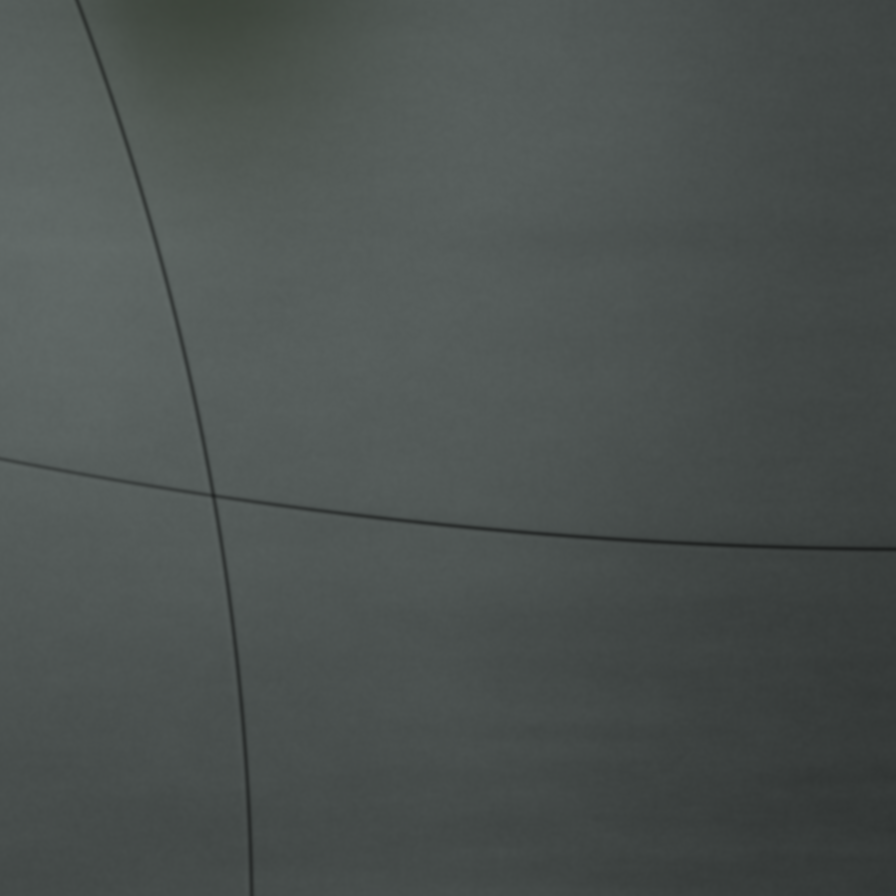
Write a Shadertoy shader that draws this texture.

```glsl
// Dim grey-green stone tiles with two curved seams, soft light and brushed streaks.

vec2 hashGradient(vec2 cell) {
    vec2 h = vec2(dot(cell, vec2(127.1, 311.7)), dot(cell, vec2(269.5, 183.3)));
    return 2.0 * fract(sin(h) * 43758.5) - 1.0;
}

float gradientNoise(vec2 p) {
    vec2 i = floor(p), f = fract(p);
    vec2 w = f * f * f * (f * (f * 6.0 - 15.0) + 10.0);
    float a = dot(hashGradient(i), f);
    float b = dot(hashGradient(i + vec2(1, 0)), f - vec2(1, 0));
    float c = dot(hashGradient(i + vec2(0, 1)), f - vec2(0, 1));
    float d = dot(hashGradient(i + vec2(1, 1)), f - vec2(1, 1));
    return mix(mix(a, b, w.x), mix(c, d, w.x), w.y);
}

float fbm(vec2 p) {
    float sum = 0.0, amplitude = 0.5;
    for (int i = 0; i < 4; i++) {
        sum += amplitude * gradientNoise(p);
        p = p * 2.03 + vec2(17.3, 9.1);
        amplitude *= 0.5;
    }
    return sum;
}

// Soft elliptical spot, 1 at its centre
float spot(vec2 p, vec2 centre, vec2 radius) {
    vec2 q = (p - centre) / radius;
    return exp(-dot(q, q));
}

// Signed distances to the curved seams, corrected for slope
float uprightSeam(vec2 p) {
    float slope = 0.015 + 0.36 * p.y;
    return (p.x - 0.281 + 0.015 * p.y + 0.18 * p.y * p.y) / sqrt(1.0 + slope * slope);
}

float levelSeam(vec2 p) {
    float t = 1.0 - p.x;
    float slope = 0.006 + 0.19 * t;
    return (p.y - 0.387 - 0.006 * t - 0.095 * t * t) / sqrt(1.0 + slope * slope);
}

// Soft groove profile, 1 on the seam
float groove(float d, float width) {
    return exp(-d * d / (width * width));
}

void mainImage(out vec4 fragColor, in vec2 fragCoord) {
    vec2 p = fragCoord / iResolution.xy;
    float upright = uprightSeam(p);
    float level = levelSeam(p);

    // Broad light, fading to the right and the bottom
    float light = mix(0.295, 0.367, smoothstep(-0.02, 0.65, p.y));
    light *= 1.0 - 0.27 * smoothstep(0.42, 1.06, p.x);
    light += 0.04 * spot(p, vec2(0.04, 0.73), vec2(0.18, 0.24));
    light += 0.014 * spot(p, vec2(0.62, 0.88), vec2(0.2, 0.16));
    light += 0.012 * spot(p, vec2(0.12, 0.36), vec2(0.2, 0.15));
    light -= 0.01 * spot(p, vec2(0.66, 0.735), vec2(0.16, 0.02));
    light -= 0.014 * spot(p, vec2(0.8, 0.3), vec2(0.3, 0.09));

    // Brushed streaks, strongest at the lower right
    float streakArea = 0.3 + 0.7 * smoothstep(0.45, 0.1, p.y) * smoothstep(0.1, 0.8, p.x);
    light += 0.055 * streakArea * fbm(p * vec2(2.2, 22.0) + 3.7);
    light += 0.02 * fbm(p * vec2(5.0, 9.0));

    // Mottled stone grain, continuous from coarse to fine
    light += 0.016 * fbm(p * vec2(24.0, 34.0) + 5.0);
    light += 0.011 * gradientNoise(p * 110.0) + 0.007 * gradientNoise(p * 210.0);

    vec3 color = light * vec3(0.925, 1.0, 0.98);

    // Olive shadow at the top
    float shade = spot(p, vec2(0.23, 1.05), vec2(0.19, 0.16));
    shade *= mix(0.4, 1.0, smoothstep(-0.03, 0.06, upright));
    color = mix(color, vec3(0.19, 0.22, 0.18), 0.7 * shade);
    color += vec3(-0.008, -0.008, -0.018) * spot(p, vec2(0.25, 0.9), vec2(0.16, 0.16));

    // Soft dark grooves with a faint lit rim
    color += 0.014 * groove(upright + 0.005, 0.003);
    color += 0.01 * groove(level + 0.005, 0.003);
    float levelDepth = mix(0.28, 0.46, smoothstep(0.05, 0.6, p.x));
    color *= 1.0 - 0.4 * groove(upright, 0.0028);
    color *= 1.0 - levelDepth * groove(level, 0.0027);
    color *= 1.0 - 0.06 * exp(-abs(level) * 90.0) * p.x;

    fragColor = vec4(clamp(color, 0.0, 1.0), 1.0);
}
```
